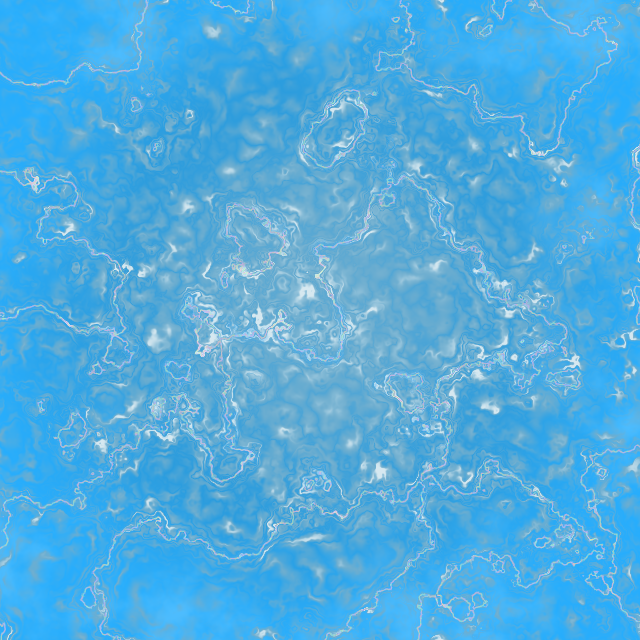
A Shadertoy shader for this texture:

```glsl
const vec3 EDGE_BLUE  = vec3(0.15, 0.68, 0.99);
const vec3 LIGHT_BLUE = vec3(0.30, 0.74, 1.00);
const vec3 DEEP_BLUE  = vec3(0.16, 0.61, 0.87);
const vec3 HAZE       = vec3(0.43, 0.68, 0.81);
const vec3 FOAM       = vec3(0.84, 0.91, 0.94);
const vec3 HALO_BLUE  = vec3(0.24, 0.67, 0.94);
const vec3 VEIN_PALE  = vec3(0.78, 0.82, 0.84);

const float VEIN_SCALE   = 4.2;    // noise cells across the canvas
const float VEIN_GAIN    = 0.52;
const float VEIN_WIDTH   = 0.0009; // in canvas heights
const float HALO_WIDTH   = 0.006;
const float RIPPLE_SCALE = 19.0;
const float RIPPLE_BEND  = 2.1;    // how tightly ripples follow the veins
const float RIPPLE_SOFT  = 0.04;
const float GLOW_AMOUNT  = 0.25;

vec3 hashGradient(vec3 cell) {
    vec3 h = fract(cell * vec3(0.1031, 0.1030, 0.0973));
    h += dot(h, h.yxz + 33.33);
    return fract((h.xxy + h.yxx) * h.zyx) * 2.0 - 1.0;
}

float corner(vec3 cell, vec3 f, vec3 offset) {
    return dot(hashGradient(cell + offset), f - offset);
}

// Gradient noise, roughly -0.8 to 0.8
float noise(vec3 p) {
    vec3 i = floor(p), f = fract(p);
    vec3 u = f * f * f * (f * (f * 6.0 - 15.0) + 10.0);
    vec2 o = vec2(0.0, 1.0);
    float near = mix(mix(corner(i, f, o.xxx), corner(i, f, o.yxx), u.x),
                     mix(corner(i, f, o.xyx), corner(i, f, o.yyx), u.x), u.y);
    float far  = mix(mix(corner(i, f, o.xxy), corner(i, f, o.yxy), u.x),
                     mix(corner(i, f, o.xyy), corner(i, f, o.yyy), u.x), u.y);
    return mix(near, far, u.z);
}

float fbm(vec3 p, float gain) {
    float sum = 0.0, amp = 1.0;
    for (int i = 0; i < 6; i++) {
        sum += amp * noise(p);
        p = vec3(0.8 * p.x - 0.6 * p.y, 0.6 * p.x + 0.8 * p.y, p.z) * 2.03 + 7.3;
        amp *= gain;
    }
    return sum;
}

void mainImage(out vec4 fragColor, in vec2 fragCoord) {
    float pixel = 1.0 / iResolution.y;
    vec2 p = (fragCoord - 0.5 * iResolution.xy) * pixel;

    // Veins lie where the field crosses zero
    float field = fbm(vec3(p * VEIN_SCALE + 31.7, 4.4), VEIN_GAIN);
    float slope = length(vec2(dFdx(field), dFdy(field))) / pixel;
    float veinDist = abs(field) / max(slope, 1.2);
    float activity = exp(-abs(field) * 7.0);

    // Pale centre, deep ring and bright rim
    float cloud = fbm(vec3(p * 5.0 + 12.0, 9.7), 0.55);
    float radius = length(p - vec2(0.0, 0.02)) + 0.07 * cloud;
    float rim = smoothstep(0.30, 0.54, radius);
    float glow = 1.0 - smoothstep(0.04, 0.36, radius);
    vec3 rimBlue = mix(EDGE_BLUE, LIGHT_BLUE, smoothstep(-0.1, 0.5, cloud));
    vec3 base = mix(DEEP_BLUE, rimBlue, rim);

    // Ripples run along the veins and tighten towards them
    float depth = RIPPLE_BEND * log(abs(field) + RIPPLE_SOFT);
    vec3 q = vec3(p * RIPPLE_SCALE + 50.0, depth + 20.0);
    float wave = abs(noise(q) + 0.4 * noise(q * 2.1 + 5.0));
    float strength = (0.75 + 0.85 * activity) * mix(1.0, 0.75, rim);
    float tone = 0.09 + GLOW_AMOUNT * glow + 0.10 * cloud * (1.0 - rim)
               + wave * strength
               + 0.35 * smoothstep(0.32, 0.75, wave) * strength;
    tone -= 0.06 * rim;

    vec3 color = mix(base, HAZE, smoothstep(0.0, 0.5, tone));
    color = mix(color, FOAM, smoothstep(0.4, 1.05, tone));

    // Blue halo beside each vein, then the thin speckled line
    float halo = exp(-pow(veinDist / HALO_WIDTH, 2.0));
    float patchy = smoothstep(-0.3, 0.4, noise(vec3(p * 14.0, 3.6)));
    color = mix(color, HALO_BLUE, 0.6 * halo * patchy);

    float speckle = noise(vec3(p * 170.0, 8.5));
    vec3 tint = 0.12 * cos(vec3(0.0, 2.1, 4.2) + speckle * 9.0);
    float line = 1.0 - smoothstep(0.0, VEIN_WIDTH + pixel, veinDist);
    color = mix(color, VEIN_PALE + tint, line * (0.7 + 0.4 * speckle));

    fragColor = vec4(clamp(color, 0.0, 1.0), 1.0);
}
```
